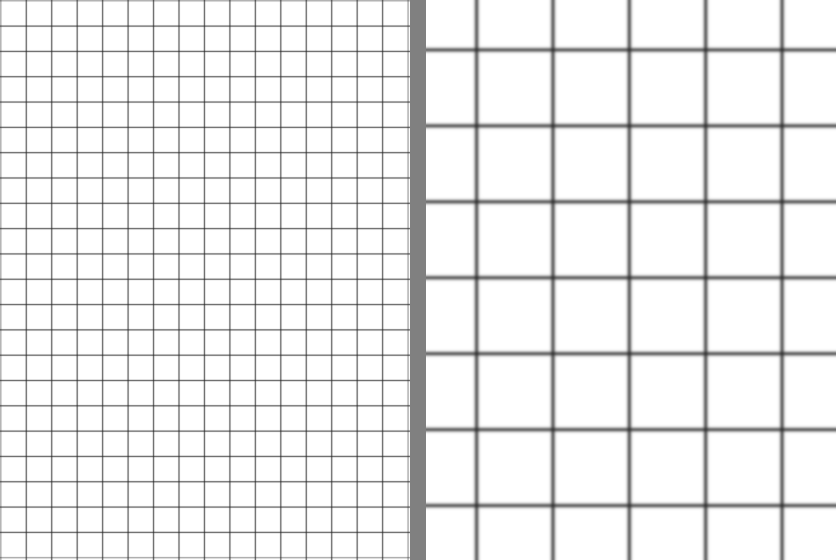
Left, the full canvas; right, a detail of the centre.
A WebGL 2 fragment shader for this pattern:

```glsl
#version 300 es
precision highp float;

uniform vec2 u_resolution;
out vec4 fragColor;

const vec2 CELLS = vec2(16.0, 22.0);            // repeats across and down
const vec2 GRID_MIN = vec2(0.0020, 0.0041);     // lower left corner, canvas fractions
const vec2 GRID_MAX = vec2(0.9953, 0.9986);     // upper right corner
const float RULE_SPREAD = 0.00104;              // soft rule radius, fraction of canvas height
const float MIN_SPREAD = 0.5;                   // smallest radius in output samples
const float RULE_STRENGTH = 0.65;               // ink density at the centre of a rule
const float FRAME_STRENGTH = 0.6;               // relative density of the outermost rules
const vec3 PAPER_COLOR = vec3(1.0);
const vec3 INK_COLOR = vec3(0.14);

// Gaussian ink profile that keeps its total density when widened for smoothing
vec2 ruleProfile(vec2 dist) {
    float spread = max(RULE_SPREAD, MIN_SPREAD / u_resolution.y);
    vec2 t = dist / spread;
    return RULE_STRENGTH * RULE_SPREAD / spread * exp(-0.5 * t * t);
}

// Density of the nearest vertical (x) and horizontal (y) rule
vec2 ruleDensity(vec2 uv) {
    vec2 pitch = (GRID_MAX - GRID_MIN) / CELLS;
    vec2 index = clamp(floor((uv - GRID_MIN) / pitch + 0.5), vec2(0.0), CELLS);
    vec2 offset = uv - GRID_MIN - index * pitch;
    offset.x *= u_resolution.x / u_resolution.y;

    // Outer frame prints fainter than the inner rules
    vec2 isInner = step(0.5, index) * step(index, CELLS - 0.5);
    return ruleProfile(offset) * mix(vec2(FRAME_STRENGTH), vec2(1.0), isInner);
}

void main() {
    vec2 density = ruleDensity(gl_FragCoord.xy / u_resolution);

    // Crossing rules combine into a single layer of ink
    float ink = 1.0 - (1.0 - density.x) * (1.0 - density.y);
    fragColor = vec4(mix(PAPER_COLOR, INK_COLOR, ink), 1.0);
}
```
